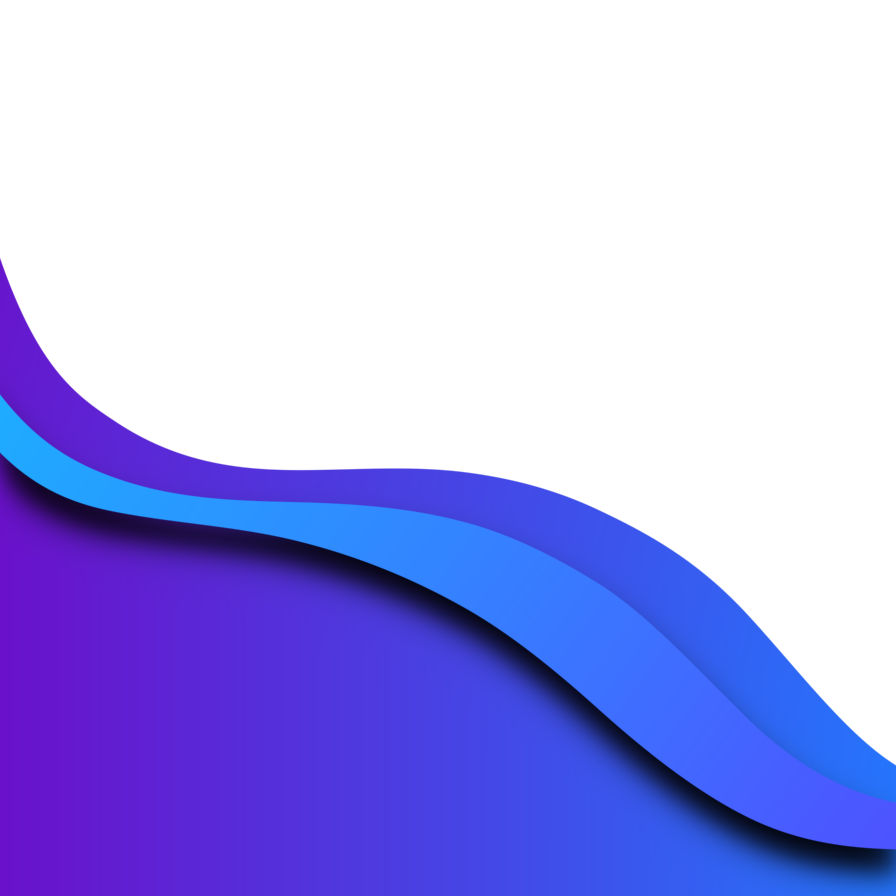
This background is drawn by a three.js fragment shader. Its source:

```glsl
// Layered violet and blue waves with a soft drop shadow sweeping down across white.
varying vec2 vUv;

const vec3 PAPER = vec3(1.0);
const vec3 VIOLET = vec3(0.416, 0.067, 0.796);
const vec3 AZURE = vec3(0.145, 0.459, 0.988);
const vec3 RIBBON_START = vec3(0.12, 0.67, 1.0);
const vec3 RIBBON_END = vec3(0.30, 0.33, 1.0);
const vec3 SHADOW = vec3(0.005, 0.005, 0.02);

const float EDGE_SOFTNESS = 0.001;
const float SHADOW_DROP = 0.027;
const float SHADOW_BLUR = 0.0162;
const float SLOPE_STEP = 0.002;

// Horizontal positions of the inner knots shared by every wave
const float X1 = 0.1302;
const float X2 = 0.3333;
const float X3 = 0.5208;
const float X4 = 0.6667;
const float X5 = 0.8333;

// Cubic Hermite span; each knot holds (height, slope)
float span(float x, float xa, float xb, vec2 a, vec2 b) {
  float w = xb - xa;
  float t = (x - xa) / w;
  float s = 1.0 - t;
  return s * s * ((1.0 + 2.0 * t) * a.x + t * w * a.y)
       + t * t * ((1.0 + 2.0 * s) * b.x - s * w * b.y);
}

float wave(float x, vec2 k0, vec2 k1, vec2 k2, vec2 k3, vec2 k4, vec2 k5, vec2 k6) {
  if (x < X1) return span(x, 0.0, X1, k0, k1);
  if (x < X2) return span(x, X1, X2, k1, k2);
  if (x < X3) return span(x, X2, X3, k2, k3);
  if (x < X4) return span(x, X3, X4, k3, k4);
  if (x < X5) return span(x, X4, X5, k4, k5);
  return span(x, X5, 1.0, k5, k6);
}

float crestHeight(float x) {
  return wave(x, vec2(0.712, -2.9), vec2(0.5286, -0.66), vec2(0.4753, 0.0),
              vec2(0.4727, -0.13), vec2(0.4314, -0.47), vec2(0.3151, -1.08),
              vec2(0.1458, -0.62));
}

float ribbonTop(float x) {
  return wave(x, vec2(0.5599, -1.3), vec2(0.4661, -0.35), vec2(0.4395, -0.025),
              vec2(0.4167, -0.27), vec2(0.3496, -0.62), vec2(0.1992, -0.98),
              vec2(0.1042, -0.2));
}

float ribbonBottom(float x) {
  return wave(x, vec2(0.4948, -1.0), vec2(0.4284, -0.19), vec2(0.3958, -0.25),
              vec2(0.3203, -0.57), vec2(0.2096, -0.9), vec2(0.0885, -0.5),
              vec2(0.0521, -0.02));
}

// Turns a vertical gap into an approximate distance, from heights either side
float slopeScale(float left, float right) {
  float slope = (right - left) / (2.0 * SLOPE_STEP);
  return inversesqrt(1.0 + slope * slope);
}

float cover(float d) {
  return smoothstep(-EDGE_SOFTNESS, EDGE_SOFTNESS, d);
}

// Logistic falloff, close to a Gaussian-blurred edge
float blurred(float d) {
  return 1.0 / (1.0 + exp(-1.7 * d / SHADOW_BLUR));
}

void main() {
  float x = vUv.x;
  float y = vUv.y;
  float xl = x - SLOPE_STEP;
  float xr = x + SLOPE_STEP;

  float crest = crestHeight(x);
  float top = ribbonTop(x);
  float bottom = ribbonBottom(x);
  float crestScale = slopeScale(crestHeight(xl), crestHeight(xr));
  float topScale = slopeScale(ribbonTop(xl), ribbonTop(xr));
  float bottomScale = slopeScale(ribbonBottom(xl), ribbonBottom(xr));

  // Back wave and foreground hill, meeting beneath the ribbon
  float backMix = clamp(0.05 + 0.8 * x + 0.25 * (0.7 - y), 0.0, 1.0);
  float hillMix = y < 0.5 * (top + bottom) ? x : backMix;
  vec3 color = mix(VIOLET, AZURE, hillMix);

  // Dropped, blurred shadow of the ribbon, fading at its two ends
  float dropY = y + SHADOW_DROP;
  float shade = blurred((dropY - bottom) * bottomScale)
              * blurred((top - dropY) * topScale)
              * blurred(x) * blurred(1.0 - x);
  color = mix(color, SHADOW, shade);

  // Bright ribbon
  float ribbonMix = clamp(0.75 * x + 0.55 * (0.53 - y), 0.0, 1.0);
  float ribbon = cover((top - y) * topScale) * cover((y - bottom) * bottomScale);
  color = mix(color, mix(RIBBON_START, RIBBON_END, ribbonMix), ribbon);

  // Paper above the crest
  color = mix(PAPER, color, cover((crest - y) * crestScale));
  gl_FragColor = vec4(color, 1.0);
}
```
